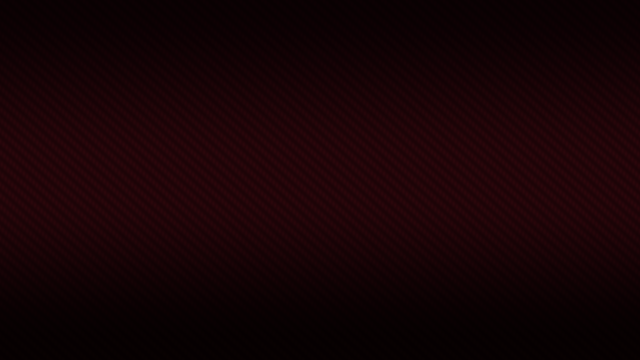
Write a Shadertoy shader that draws this background.

```glsl
#define GLOW_COLOR vec3(0.136, 0.019, 0.034)
#define TOP_COLOR vec3(0.041, 0.003, 0.010)
#define BOTTOM_COLOR vec3(0.027, 0.002, 0.005)
#define GLOW_LOW vec2(0.05, 0.46)
#define GLOW_HIGH vec2(0.56, 1.00)
#define STRIPE_SLOPE 0.90
#define STRIPE_PERIOD 0.0300
#define STRIPE_DEPTH 0.17
#define THREAD_PERIOD 0.0115
#define THREAD_DEPTH 0.09

const float TAU = 6.2831853;

// Sine wave that fades out as its period nears the pixel size
float softWave(float position, float period, float pixel) {
    float visible = smoothstep(1.5, 3.0, period / pixel);
    return visible * sin(TAU * position / period);
}

// Wide horizontal glow between a dark top and a darker base
vec3 bandGradient(float height) {
    float rise = smoothstep(GLOW_LOW.x, GLOW_LOW.y, height);
    float fall = 1.0 - smoothstep(GLOW_HIGH.x, GLOW_HIGH.y, height);
    vec3 shade = mix(BOTTOM_COLOR, TOP_COLOR, smoothstep(0.2, 0.8, height));
    return mix(shade, GLOW_COLOR, rise * fall);
}

// Twill cloth: descending ribs crossed by fine threads
float twill(vec2 p, float pixel) {
    float across = p.y + STRIPE_SLOPE * p.x;
    float rib = softWave(across, STRIPE_PERIOD, pixel);
    float thread = softWave(p.x - 0.3 * p.y, THREAD_PERIOD, pixel);
    return 1.0 + STRIPE_DEPTH * rib + THREAD_DEPTH * thread * (0.6 + 0.4 * rib);
}

void mainImage(out vec4 fragColor, in vec2 fragCoord) {
    float pixel = 1.0 / iResolution.y;
    vec2 p = fragCoord * pixel;
    vec3 color = bandGradient(p.y) * twill(p, pixel);
    fragColor = vec4(color, 1.0);
}
```
